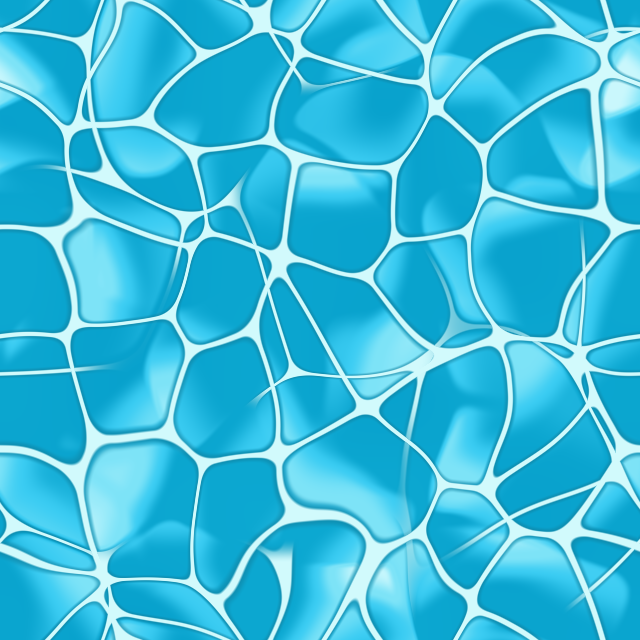
This texture is drawn by a Shadertoy shader. Its source:

```glsl
// Wrapping integer hash: two values in 0..1 per cell
vec2 hash(vec2 cell, float period, float seed) {
    uvec3 v = uvec3(vec3(mod(cell + 0.5, period), seed));
    v = v * 1664525u + 1013904223u;
    v.x += v.y * v.z; v.y += v.z * v.x; v.z += v.x * v.y;
    v ^= v >> 16u;
    v.x += v.y * v.z; v.y += v.z * v.x;
    return vec2((v.xy >> 8u) & 65535u) / 65535.0;
}

// Tiling value noise, two channels
vec2 noise(vec2 uv, float period, float seed) {
    vec2 p = uv * period, cell = floor(p), f = p - cell;
    f = f * f * f * (f * (f * 6.0 - 15.0) + 10.0);
    vec2 low = mix(hash(cell, period, seed), hash(cell + vec2(1, 0), period, seed), f.x);
    vec2 high = mix(hash(cell + vec2(0, 1), period, seed), hash(cell + 1.0, period, seed), f.x);
    return mix(low, high, f.y);
}

float smoothMin(float a, float b, float k) {
    float h = max(k - abs(a - b), 0.0) / k;
    return min(a, b) - h * h * k * 0.25;
}

// Rounded Voronoi net: x = distance to the border, y = lit side, z = cell random
vec3 net(vec2 uv, float period, float seed) {
    vec2 p = uv * period, base = floor(p), f = p - base;
    vec2 owner = vec2(0), nearest = vec2(8);
    for (int j = -1; j <= 1; j++)
    for (int i = -1; i <= 1; i++) {
        vec2 cell = vec2(i, j);
        vec2 r = cell + 0.08 + 0.84 * hash(base + cell, period, seed) - f;
        if (dot(r, r) < dot(nearest, nearest)) { nearest = r; owner = cell; }
    }
    float border = 1.0;
    for (int j = -2; j <= 2; j++)
    for (int i = -2; i <= 2; i++) {
        vec2 cell = owner + vec2(i, j);
        vec2 r = cell + 0.08 + 0.84 * hash(base + cell, period, seed) - f;
        vec2 apart = r - nearest;
        if (dot(apart, apart) > 0.0001)
            border = smoothMin(border, dot(0.5 * (nearest + r), normalize(apart)), 0.12);
    }
    vec2 random = hash(base + owner, period, seed + 20.0);
    vec2 facing = vec2(cos(6.2832 * random.x), sin(6.2832 * random.x));
    return vec3(border / period, -1.6 * dot(nearest, facing), random.y);
}

// Light that gathers on one side of a cell and ends sharply at its border
float sheen(vec3 cell, float softness) {
    return smoothstep(0.0, softness, cell.x) * smoothstep(0.0, 0.95, cell.y) * (0.35 + 0.9 * cell.z);
}

float stroke(float dist, float halfWidth) {
    float blur = max(0.0014, 0.7 / iResolution.y);
    return 1.0 - smoothstep(halfWidth - blur, halfWidth + blur, dist);
}

void mainImage(out vec4 fragColor, in vec2 fragCoord) {
    vec2 uv = fragCoord / iResolution.xy;

    // Bent nets: bold ripples, fine ripples, and unlined folds of light
    vec3 bold = net(uv + 0.09 * noise(uv, 5.0, 1.0), 6.0, 3.0);
    vec3 fine = net(uv + 0.13 * noise(uv, 4.0, 2.0), 4.0, 4.0);
    vec3 folds = net(uv + 0.15 * noise(uv, 4.0, 6.0), 5.0, 5.0);
    vec2 drift = noise(uv, 5.0, 9.0);

    // Soft light on the water
    float glow = 0.75 * sheen(bold, 0.012) + 0.6 * sheen(fine, 0.016);
    glow += 1.3 * sheen(folds, 0.022) * smoothstep(0.15, 0.8, drift.x);
    vec3 color = mix(vec3(0.03, 0.63, 0.80), vec3(0.05, 0.66, 0.82), drift.y);
    color = mix(color, vec3(0.23, 0.80, 0.95), smoothstep(0.08, 0.45, glow));
    color = mix(color, vec3(0.49, 0.89, 0.97), smoothstep(0.40, 0.80, glow));
    color = mix(color, vec3(0.79, 0.97, 0.99), smoothstep(0.85, 1.45, glow));

    // Dark rims beside the bright lines
    float fineShare = smoothstep(0.30, 0.50, noise(uv, 4.0, 8.0).x);
    float boldWidth = 0.0032 + 0.0016 * drift.x;
    float rim = 1.0 - smoothstep(boldWidth, boldWidth + 0.008, bold.x);
    rim = max(rim, fineShare * (1.0 - smoothstep(0.003, 0.009, fine.x)));
    color = mix(color, vec3(0.06, 0.50, 0.62), 0.6 * rim);

    // Bright lines
    float line = max(stroke(bold.x, boldWidth), fineShare * stroke(fine.x, 0.0029));
    color = mix(color, vec3(0.82, 0.98, 0.99), line);

    fragColor = vec4(color, 1.0);
}
```
